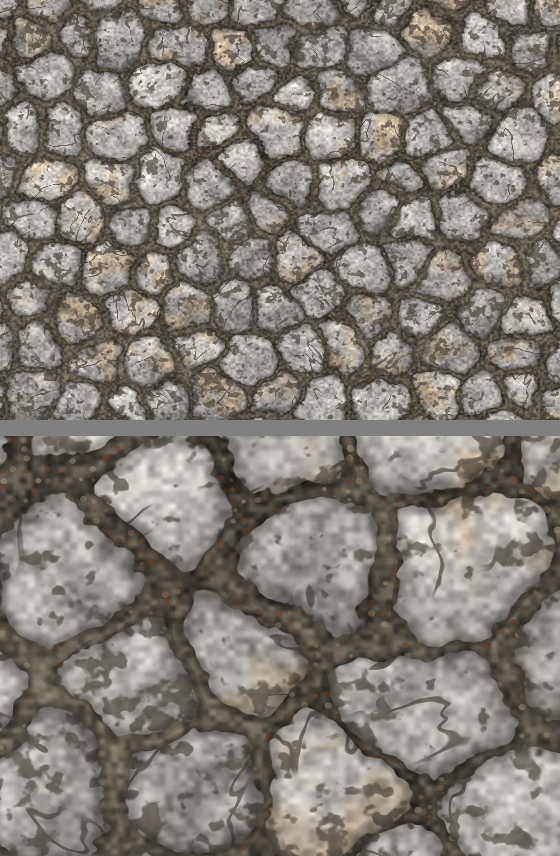
Top, the full canvas; bottom, a detail of the centre.
Write a Shadertoy shader that draws this texture.

```glsl
// Irregular pale fieldstones set in dark, gritty mortar.

const float STONES_PER_HEIGHT = 8.9;
const vec2 STONE_STRETCH = vec2(0.94, 1.06);
const vec3 LIMESTONE = vec3(1.0, 0.985, 0.965);
const vec3 OCHRE = vec3(1.04, 0.95, 0.80);
const vec3 PIT = vec3(0.29, 0.265, 0.235);
const vec3 MORTAR = vec3(1.04, 0.98, 0.87);
const vec3 RUST = vec3(0.43, 0.28, 0.18);
const vec3 PALE_GRIT = vec3(0.57, 0.53, 0.46);

struct Stone {
    float edge;   // distance to the rim, positive inside
    vec2 id;
    vec2 local;   // position relative to the stone centre
};

// Hashes without sine
float hash1(vec2 p) {
    vec3 q = fract(p.xyx * 0.1031);
    q += dot(q, q.yzx + 33.33);
    return fract((q.x + q.y) * q.z);
}

vec2 hash2(vec2 p) {
    return vec2(hash1(p), hash1(p + vec2(71.7, 23.1)));
}

float noise(vec2 p) {
    vec2 i = floor(p), f = fract(p);
    f = f * f * (3.0 - 2.0 * f);
    return mix(mix(hash1(i), hash1(i + vec2(1, 0)), f.x),
               mix(hash1(i + vec2(0, 1)), hash1(i + vec2(1, 1)), f.x), f.y);
}

float fbm(vec2 p, int octaves) {
    float sum = 0.0, amp = 0.5, total = 0.0;
    for (int i = 0; i < octaves; i++) {
        sum += amp * noise(p);
        total += amp;
        amp *= 0.5;
        p = mat2(1.6, 1.2, -1.2, 1.6) * p + 7.3;
    }
    return sum / total;
}

vec2 rotate(vec2 p, float angle) {
    float c = cos(angle), s = sin(angle);
    return vec2(c * p.x - s * p.y, s * p.x + c * p.y);
}

// Staggered, jittered stone centres
vec2 stoneCentre(vec2 cell) {
    float stagger = 0.5 * mod(cell.y, 2.0);
    return cell + vec2(0.5 + stagger, 0.5) + 0.62 * (hash2(cell) - 0.5);
}

// Voronoi cell with rounded corners and a random inset
Stone findStone(vec2 p, float rounding) {
    vec2 base = floor(p), id = base, own = vec2(9.0);
    for (int k = 0; k < 25; k++) {
        vec2 cell = base + vec2(k % 5 - 2, k / 5 - 2);
        vec2 d = stoneCentre(cell) - p;
        if (dot(d, d) < dot(own, own)) { own = d; id = cell; }
    }
    float sum = 0.0;
    for (int k = 0; k < 25; k++) {
        if (k == 12) continue;
        vec2 other = stoneCentre(id + vec2(k % 5 - 2, k / 5 - 2)) - p;
        sum += exp(-dot(0.5 * (own + other), normalize(other - own)) / rounding);
    }
    float inset = mix(0.03, 0.11, hash1(id + 5.5));
    return Stone(-rounding * log(sum) - inset, id, -own);
}

// Thin broken lines along the level sets of stretched noise
float cracks(vec2 p, float angle, float width) {
    vec2 q = rotate(p, angle) * vec2(0.9, 2.3);
    float line = abs(fbm(q, 4) - 0.5);
    float broken = smoothstep(0.42, 0.62, noise(p * 2.7 + 31.0));
    return (1.0 - smoothstep(width * 0.4, width, line)) * broken;
}

vec3 stoneColor(vec2 p, Stone s) {
    vec2 q = p + 19.0 * hash2(s.id + 3.7);
    float patches = fbm(q * 2.2 + 40.0, 3);
    float tone = mix(0.61, 0.75, hash1(s.id + 9.1));
    tone += 0.42 * (fbm(q * 3.0, 5) - 0.5);
    tone += 0.24 * (noise(q * 21.0) - 0.5) + 0.12 * (noise(q * 11.0) - 0.5);
    tone *= 1.0 + 0.14 * s.local.y - 0.06 * s.local.x;

    float warm = smoothstep(0.42, 0.68, patches) * smoothstep(0.45, 0.85, hash1(s.id + 13.3));
    vec3 color = tone * mix(LIMESTONE, OCHRE, warm);

    float pits = smoothstep(0.59, 0.72, fbm(q * 9.0, 3) + 0.45 * (patches - 0.5));
    float crack = cracks(q, 6.28 * hash1(s.id + 1.9), 0.02);
    color = mix(color, PIT, max(0.68 * pits, 0.72 * crack));
    return color * mix(0.70, 1.0, smoothstep(0.0, 0.10, s.edge));
}

// Scattered grit: x is coverage, y a random kind
vec2 grit(vec2 p, float density, float blur) {
    vec2 cell = floor(p);
    vec2 d = fract(p) - 0.5 - 0.35 * (hash2(cell) - 0.5);
    float radius = mix(0.16, 0.34, hash1(cell + 4.2));
    float shown = step(hash1(cell + 8.6), density);
    return vec2(shown * (1.0 - smoothstep(radius - blur, radius + blur, length(d))), hash1(cell + 2.8));
}

vec3 mortarColor(vec2 p, float edge, float pixel) {
    float region = fbm(p * 0.5 + 12.0, 3);
    float tone = 0.345 + 0.20 * (fbm(p * 4.0, 4) - 0.5) + 0.14 * (region - 0.5);
    tone += 0.24 * (noise(p * 23.0) - 0.5);
    vec3 color = tone * MORTAR;
    vec2 g = grit(p * 13.0, mix(0.40, 0.10, smoothstep(0.35, 0.6, region)), 13.0 * pixel * 0.6);
    color = mix(color, mix(RUST, PALE_GRIT, smoothstep(0.35, 0.75, g.y)), 0.7 * g.x);
    return color * mix(0.70, 1.0, smoothstep(0.0, 0.09, -edge));
}

void mainImage(out vec4 fragColor, in vec2 fragCoord) {
    float pixel = STONES_PER_HEIGHT / iResolution.y;
    vec2 p = fragCoord * pixel * STONE_STRETCH + 20.0;

    // Warped outlines with a chipped rim
    vec2 warp = vec2(fbm(p * 1.7, 3), fbm(p * 1.7 + 50.0, 3)) - 0.5;
    Stone s = findStone(p + 0.36 * warp, 0.07);
    s.edge += 0.06 * (noise(p * 8.0) - 0.5) + 0.035 * (noise(p * 20.0) - 0.5);

    float cover = smoothstep(-pixel, pixel, s.edge);
    vec3 color = mix(mortarColor(p, s.edge, pixel), stoneColor(p, s), cover);
    fragColor = vec4(clamp(color, 0.0, 1.0), 1.0);
}
```
